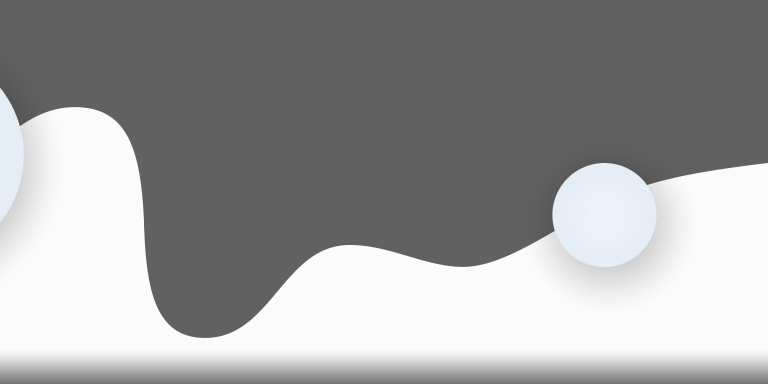
A WebGL 1 fragment shader for this background:

```glsl
precision highp float;

uniform vec2 u_resolution;

const vec3 SLATE = vec3(0.38);
const vec3 PAPER = vec3(0.986);
const vec3 DISC_CENTER = vec3(0.935, 0.953, 0.988);
const vec3 DISC_RIM = vec3(0.896, 0.930, 0.965);

vec2 bezier(vec2 a, vec2 b, vec2 c, vec2 d, float t) {
  float s = 1.0 - t;
  return s * s * s * a + 3.0 * s * t * (s * b + t * c) + t * t * t * d;
}

vec2 bezierTangent(vec2 a, vec2 b, vec2 c, vec2 d, float t) {
  float s = 1.0 - t;
  return s * s * (b - a) + 2.0 * s * t * (c - b) + t * t * (d - c);
}

// Approximate signed distance to a curve that advances in x, positive above
float curveDistance(vec2 p, vec2 a, vec2 b, vec2 c, vec2 d) {
  float low = 0.0;
  float high = 1.0;
  for (int i = 0; i < 18; i++) {
    float t = 0.5 * (low + high);
    if (bezier(a, b, c, d, t).x < p.x) low = t;
    else high = t;
  }
  float t = 0.5 * (low + high);
  vec2 tangent = normalize(bezierTangent(a, b, c, d, t));
  return (p.y - bezier(a, b, c, d, t).y) * tangent.x;
}

// Wave outline: joined cubic spans from left to right
float waveDistance(vec2 p) {
  vec2 start = vec2(0.0, 0.630);
  vec2 crest = vec2(0.195, 0.721);
  vec2 cliff = vec2(0.375, 0.422);
  vec2 valley = vec2(0.534, 0.120);
  vec2 hill = vec2(0.911, 0.362);
  vec2 dip = vec2(1.206, 0.305);
  vec2 rise = vec2(1.440, 0.396);
  vec2 end = vec2(2.0, 0.5755);
  if (p.x < crest.x)
    return curveDistance(p, start, vec2(0.065, 0.688), vec2(0.125, 0.721), crest);
  if (p.x < cliff.x)
    return curveDistance(p, crest, vec2(0.333, 0.721), vec2(0.367, 0.609), cliff);
  if (p.x < valley.x)
    return curveDistance(p, cliff, vec2(0.380, 0.245), vec2(0.404, 0.120), valley);
  if (p.x < hill.x)
    return curveDistance(p, valley, vec2(0.708, 0.120), vec2(0.737, 0.362), hill);
  if (p.x < dip.x)
    return curveDistance(p, hill, vec2(1.016, 0.362), vec2(1.107, 0.305), dip);
  if (p.x < rise.x)
    return curveDistance(p, dip, vec2(1.276, 0.305), vec2(1.354, 0.346), rise);
  return curveDistance(p, rise, vec2(1.615, 0.500), vec2(1.667, 0.536), end);
}

float coverage(float dist, float pixel) {
  return clamp(0.5 - dist / pixel, 0.0, 1.0);
}

// Disc with a soft shadow falling down and to the right
vec3 drawDisc(vec3 color, vec2 p, vec2 center, float radius, float pixel) {
  vec2 shadowOffset = vec2(0.012, -0.026);
  float shadowDist = length(p - center - shadowOffset) - radius;
  float shadow = 0.25 * (1.0 - smoothstep(-0.11, 0.11, shadowDist));
  color *= 1.0 - shadow;

  float dist = length(p - center);
  vec3 fill = mix(DISC_CENTER, DISC_RIM, smoothstep(0.0, 1.0, dist / radius));
  return mix(color, fill, coverage(dist - radius, pixel));
}

void main() {
  vec2 p = gl_FragCoord.xy / u_resolution * vec2(2.0, 1.0);
  float pixel = 1.0 / u_resolution.y;

  // Pale wave over the dark field
  vec3 color = mix(SLATE, PAPER, coverage(waveDistance(p), pixel));

  // Dark fade along the bottom edge
  color = mix(SLATE, color, smoothstep(-0.03, 0.10, p.y));

  color = drawDisc(color, p, vec2(-0.219, 0.596), 0.281, pixel);
  color = drawDisc(color, p, vec2(1.574, 0.440), 0.1355, pixel);
  gl_FragColor = vec4(color, 1.0);
}
```
